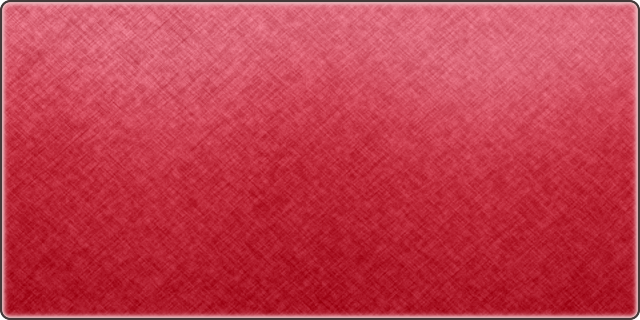
Give the GLSL for this texture, as a Shadertoy shader.

```glsl
#define DEEP_RED vec3(0.665, 0.080, 0.145)
#define RED vec3(0.745, 0.160, 0.225)
#define ROSE vec3(0.815, 0.270, 0.340)
#define PINK vec3(0.865, 0.410, 0.480)
#define PALE_RIM vec3(0.930, 0.720, 0.745)
#define OUTLINE vec3(0.270, 0.220, 0.220)
#define CORNER_RADIUS 0.032
#define OUTLINE_WIDTH 0.0068
#define RIM_FADE 0.0095
#define WEAVE_CONTRAST 0.14
#define THREAD_DENSITY 215.0

float hash(vec2 p) {
    vec3 q = fract(p.xyx * vec3(0.1031, 0.1030, 0.0973));
    q += dot(q, q.yzx + 33.33);
    return fract((q.x + q.y) * q.z);
}

float noise(vec2 p) {
    vec2 cell = floor(p);
    vec2 f = fract(p);
    f = f * f * (3.0 - 2.0 * f);
    float low = mix(hash(cell), hash(cell + vec2(1.0, 0.0)), f.x);
    float high = mix(hash(cell + vec2(0.0, 1.0)), hash(cell + 1.0), f.x);
    return mix(low, high, f.y);
}

float roundedBox(vec2 p, vec2 halfSize, float radius) {
    vec2 q = abs(p) - halfSize + radius;
    return length(max(q, 0.0)) + min(max(q.x, q.y), 0.0) - radius;
}

// Short woven threads plus sparse long scratches along one direction
float threads(vec2 p, float angle, float scratchAmount) {
    vec2 along = vec2(cos(angle), sin(angle));
    vec2 q = vec2(dot(p, along), dot(p, vec2(-along.y, along.x))) + 7.0;
    float fine = noise(q * vec2(42.0, THREAD_DENSITY)) - 0.5;
    float streak = noise(q * vec2(9.0, 0.7 * THREAD_DENSITY) + 31.0) - 0.5;
    float scratch = smoothstep(0.72, 0.95, noise(q * vec2(5.0, 0.75 * THREAD_DENSITY) + 57.0));
    return 0.65 * fine + 0.28 * streak - scratchAmount * (scratch - 0.05);
}

// Satin sheen from the deep base up to the light top
vec3 sheen(float t) {
    vec3 color = mix(DEEP_RED, RED, smoothstep(0.0, 0.48, t));
    color = mix(color, ROSE, smoothstep(0.40, 0.70, t));
    return mix(color, PINK, smoothstep(0.60, 0.92, t));
}

void mainImage(out vec4 fragColor, in vec2 fragCoord) {
    vec2 p = fragCoord / iResolution.y;
    vec2 halfSize = 0.5 * iResolution.xy / iResolution.y;
    float pixel = 1.0 / iResolution.y;
    float x = p.x / halfSize.x;

    // Light pools in the left and right halves
    float light = p.y - 0.055 * cos(6.2832 * x) + 0.04 * (x - 1.0) * p.y;
    vec3 color = sheen(light);

    // Crossed weave, with scratches showing toward the upper left
    float scratched = smoothstep(0.2, 0.9, p.y) * smoothstep(1.6, 0.3, x);
    float weave = threads(p, 0.73, 0.1 + 0.2 * scratched);
    weave += threads(p, -0.75, 0.05 + 0.3 * scratched);
    weave += 0.5 * (noise(p * 240.0) - 0.5);
    color += WEAVE_CONTRAST * mix(0.95, 1.1, scratched) * weave * vec3(0.75, 1.0, 1.0);

    // Pale bevel, dark outline and white corners
    float edge = roundedBox(p - halfSize, halfSize, CORNER_RADIUS);
    float inset = max(-edge - OUTLINE_WIDTH, 0.0);
    color = mix(color, PALE_RIM, exp(-pow(inset / RIM_FADE, 1.6)));
    color = mix(color, OUTLINE, smoothstep(-OUTLINE_WIDTH - 0.5 * pixel, -OUTLINE_WIDTH + 0.5 * pixel, edge));
    color = mix(color, vec3(1.0), smoothstep(-0.5 * pixel, 0.5 * pixel, edge));

    fragColor = vec4(clamp(color, 0.0, 1.0), 1.0);
}
```
